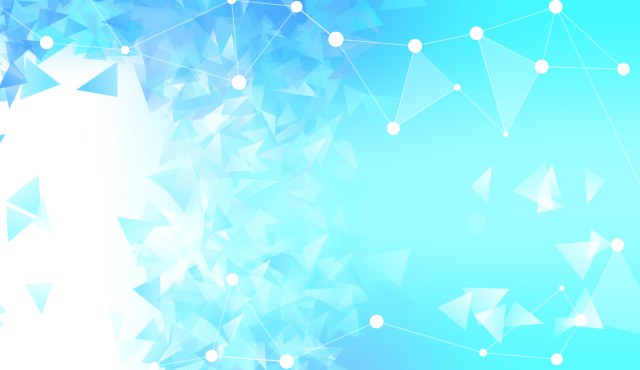
This background is drawn by a WebGL 2 fragment shader. Its source:

```glsl
#version 300 es
precision highp float;

#define LAYERS 5
#define SHARD_SIZE 0.075
#define SHARD_GROWTH 0.016
#define LINK_WIDTH 0.0011
#define LINK_ALPHA 0.6
#define GLASS_ALPHA 0.27
#define WHITE vec3(1.0)
#define AQUA vec3(0.61, 0.99, 1.0)
#define CYAN vec3(0.27, 0.98, 1.0)
#define AZURE vec3(0.29, 0.66, 0.99)
#define HAZE vec3(0.48, 0.78, 0.98)

uniform vec2 u_resolution;
out vec4 outColor;

float pixel;

vec2 hash2(vec2 p) {
    vec2 q = vec2(dot(p, vec2(127.1, 311.7)), dot(p, vec2(269.5, 183.3)));
    return fract(sin(q) * 43758.55);
}

vec2 polar(float angle) { return vec2(cos(angle), sin(angle)); }

float cover(float d) { return 1.0 - smoothstep(-pixel, pixel, d); }

float band(float lo, float hi, float soft, float x) {
    return smoothstep(lo, lo + soft, x) * (1.0 - smoothstep(hi - soft, hi, x));
}

// Smooth colour field: aqua centre, blue glows, white left side
vec3 backdrop(vec2 p) {
    vec3 col = mix(AQUA, CYAN, smoothstep(0.55, 1.0, p.y));
    col = mix(col, CYAN, 0.75 * (1.0 - smoothstep(0.0, 0.42, p.y)));
    vec2 top = (p - vec2(0.8, 1.03)) / vec2(p.x < 0.8 ? 0.95 : 0.34, 0.28);
    col = mix(col, AZURE, exp(-dot(top, top)));
    vec2 low = (p - vec2(0.93, -0.02)) / vec2(0.24, 0.19);
    col = mix(col, HAZE, 0.85 * exp(-dot(low, low)));
    float white = 1.0 - smoothstep(0.28, 0.88, p.x + 0.08 * p.y);
    white *= 1.0 - 0.75 * smoothstep(0.77, 1.02, p.y);
    return mix(col, WHITE, white);
}

float edge(vec2 p, vec2 a, vec2 b) {
    vec2 d = b - a;
    return dot(p - a, vec2(d.y, -d.x)) / length(d);
}

// Distance to a triangle with counter-clockwise corners
float triangle(vec2 p, vec2 a, vec2 b, vec2 c) {
    return max(edge(p, a, b), max(edge(p, b, c), edge(p, c, a)));
}

// Dense crystals in the band and upper left, sparse flakes elsewhere
float density(vec2 c) {
    float crystals = band(0.28, 1.1, 0.28, c.x);
    float upper = smoothstep(0.72, 0.92, c.y) * (1.0 - smoothstep(0.85, 1.1, c.x));
    float left = 0.11 * (1.0 - smoothstep(0.3, 0.5, c.x)) * band(0.05, 0.95, 0.15, c.y);
    float right = 0.12 * band(1.22, 1.66, 0.06, c.x) * band(0.08, 0.64, 0.06, c.y);
    return max(0.85 * max(crystals, upper), max(left, right));
}

void shards(inout vec3 col, vec2 p, float size, float seed) {
    vec2 cell = floor(p / size);
    for (int j = -1; j <= 1; j++)
    for (int i = -1; i <= 1; i++) {
        vec2 id = cell + vec2(i, j);
        vec2 h = hash2(id + seed), k = hash2(id + seed + 17.3);
        vec2 centre = (id + 0.25 + 0.5 * h) * size;
        if (k.x > density(centre)) continue;
        float turn = 6.2832 * k.y;
        vec2 a = centre + size * 0.75 * polar(turn);
        vec2 b = centre + size * (0.3 + 0.4 * h.x) * polar(turn + 1.5 + h.y);
        vec2 c = centre + size * (0.35 + 0.4 * h.y) * polar(turn + 3.7 + h.x);
        float along = clamp(0.5 + dot(p - centre, polar(turn)) / size, 0.0, 1.0);
        float left = 1.0 - smoothstep(0.25, 0.5, centre.x);
        float right = smoothstep(1.1, 1.25, centre.x);
        vec2 shift = vec2(0.8 * h.x - 0.4 + 0.75 * left, 0.45 * (h.y - 0.5) + 0.15 * left);
        vec3 tint = mix(backdrop(centre + shift), WHITE, max(0.3 * step(0.7, h.y), right));
        float alpha = mix(0.15, 0.75, along) + 0.15 * left;
        col = mix(col, tint, alpha * cover(triangle(p, a, b, c)));
    }
}

void disc(inout vec3 col, vec2 p, vec3 node, float alpha) {
    if (node.z > 0.0) col = mix(col, WHITE, alpha * cover(length(p - node.xy) - node.z));
}

void link(inout vec3 col, vec2 p, vec2 a, vec2 b) {
    vec2 d = b - a, q = p - a;
    float dist = length(q - d * clamp(dot(q, d) / dot(d, d), 0.0, 1.0));
    col = mix(col, WHITE, LINK_ALPHA * cover(dist - LINK_WIDTH));
}

// Three links through four nodes; z is the node radius
void chain(inout vec3 col, vec2 p, vec3 a, vec3 b, vec3 c, vec3 d) {
    link(col, p, a.xy, b.xy); link(col, p, b.xy, c.xy); link(col, p, c.xy, d.xy);
    disc(col, p, a, 1.0); disc(col, p, b, 1.0); disc(col, p, c, 1.0); disc(col, p, d, 1.0);
}

void glass(inout vec3 col, vec2 p, vec3 a, vec3 b, vec3 c) {
    col = mix(col, WHITE, GLASS_ALPHA * cover(triangle(p, a.xy, b.xy, c.xy)));
}

void main() {
    vec2 p = gl_FragCoord.xy / u_resolution.y;
    p.x *= 1.7297 * u_resolution.y / u_resolution.x;
    pixel = 0.8 / u_resolution.y;
    vec3 col = backdrop(p);
    for (int n = LAYERS - 1; n >= 0; n--)
        shards(col, p, SHARD_SIZE + SHARD_GROWTH * float(n), 31.7 * float(n + 1));

    // Shared network nodes
    vec3 crown = vec3(0.626, 1.0, 0.011), fork = vec3(0.338, 0.865, 0.011);
    vec3 hang = vec3(0.646, 0.777, 0.019), peak = vec3(0.802, 0.982, 0.015);
    vec3 hub = vec3(0.908, 0.894, 0.020), mid = vec3(1.122, 0.876, 0.018);
    vec3 ridge = vec3(1.288, 0.910, 0.018), summit = vec3(1.502, 0.982, 0.018);
    vec3 joint = vec3(1.464, 0.820, 0.018), east = vec3(1.685, 0.813, 0.017);
    vec3 drop = vec3(1.063, 0.653, 0.017), knee = vec3(1.236, 0.764, 0.009);
    vec3 tip = vec3(1.367, 0.637, 0.006), side = vec3(1.669, 0.338, 0.018);
    vec3 foot = vec3(1.570, 0.135, 0.016), base = vec3(1.306, 0.047, 0.010);
    vec3 south = vec3(0.775, 0.023, 0.019), west = vec3(0.572, 0.038, 0.016);

    glass(col, p, mid, drop, knee);
    glass(col, p, ridge, tip, joint);
    glass(col, p, side, foot, vec3(1.80, 0.08, 0.0));
    disc(col, p, vec3(0.935, 0.538, 0.028), 0.13);
    disc(col, p, vec3(1.288, 0.396, 0.028), 0.10);

    chain(col, p, vec3(0.0, 0.98, 0.0), vec3(0.126, 0.885, 0.018), fork, hang);
    chain(col, p, vec3(0.23, 1.02, 0.0), fork, crown, hang);
    chain(col, p, crown, peak, hub, mid);
    chain(col, p, hang, peak, hub, drop);
    chain(col, p, mid, ridge, summit, joint);
    chain(col, p, mid, drop, knee, tip);
    chain(col, p, tip, joint, ridge, tip);
    chain(col, p, joint, east, summit, vec3(1.75, 0.46, 0.0));
    chain(col, p, side, foot, vec3(1.505, 0.029, 0.016), base);
    chain(col, p, foot, vec3(1.518, 0.221, 0.007), base, vec3(1.018, 0.131, 0.018));
    chain(col, p, vec3(1.018, 0.131, 0.018), south, west, vec3(0.628, 0.245, 0.016));
    chain(col, p, vec3(0.628, 0.245, 0.016), south, west, vec3(0.417, 0.009, 0.013));
    outColor = vec4(col, 1.0);
}
```
